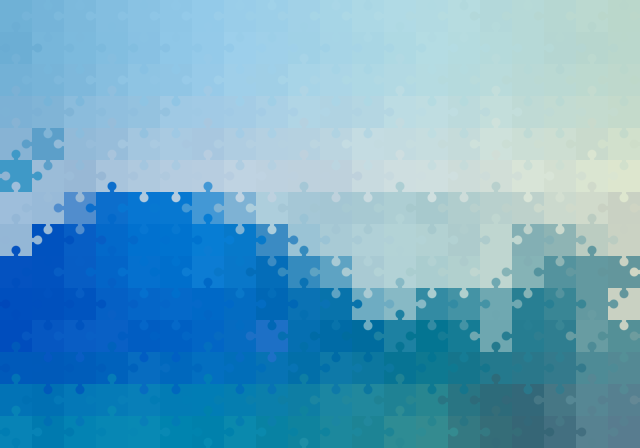
A WebGL 1 fragment shader for this background:

```glsl
precision highp float;
// A sea under a pale sky, laid out as a jigsaw of flat square pieces.
// Each piece samples colour ramps for sky and sea, split by a coast profile;
// round knobs from neighbouring pieces overlap its edges.
uniform vec2 u_resolution;

const float COLUMNS = 20.0;

float hash(vec2 p) {
  vec3 q = fract(vec3(p.xyx) * 0.1031);
  q += dot(q, q.yzx + 33.33);
  return fract((q.x + q.y) * q.z);
}

// Four evenly spaced colour stops
vec3 ramp(vec3 a, vec3 b, vec3 c, vec3 d, float t) {
  t *= 3.0;
  vec3 color = mix(a, b, clamp(t, 0.0, 1.0));
  color = mix(color, c, clamp(t - 1.0, 0.0, 1.0));
  return mix(color, d, clamp(t - 2.0, 0.0, 1.0));
}

// Flat-topped hump
float hump(float x, float center, float width) {
  float d = (x - center) / width;
  return exp(-d * d * d * d);
}

// 1 for cells from first to last inclusive
float block(vec2 cell, vec2 first, vec2 last) {
  vec2 inside = step(first - 0.5, cell) * step(cell, last + 0.5);
  return inside.x * inside.y;
}

// Sky: blue at the upper left, cream at the right, brightest in row 5
vec3 skyColor(float x, float row) {
  vec3 top = ramp(vec3(0.42, 0.68, 0.83), vec3(0.59, 0.80, 0.92),
                  vec3(0.70, 0.86, 0.89), vec3(0.73, 0.84, 0.79), x);
  vec3 bright = ramp(vec3(0.58, 0.71, 0.83), vec3(0.73, 0.80, 0.87),
                     vec3(0.82, 0.87, 0.87), vec3(0.86, 0.89, 0.79), x);
  vec3 low = ramp(vec3(0.60, 0.73, 0.85), vec3(0.66, 0.79, 0.87),
                  vec3(0.68, 0.81, 0.82), vec3(0.82, 0.84, 0.77), x);
  return mix(mix(top, bright, smoothstep(1.0, 6.0, row)), low, step(5.5, row));
}

// Sea: royal blue at the left, teal and slate at the right
vec3 seaColor(float x, vec2 cell) {
  vec3 upper = ramp(vec3(0.0, 0.30, 0.74), vec3(0.02, 0.41, 0.78),
                    vec3(0.0, 0.45, 0.57), vec3(0.33, 0.55, 0.58), x);
  vec3 lower = ramp(vec3(0.0, 0.49, 0.70), vec3(0.01, 0.53, 0.69),
                    vec3(0.19, 0.54, 0.56), vec3(0.38, 0.50, 0.57), x);
  vec3 color = mix(upper, lower, smoothstep(10.0, 13.0, cell.y));
  float crest = hump(cell.x, 5.0, 2.5) * (1.0 - smoothstep(7.0, 10.0, cell.y));
  float shade = hump(cell.x, 15.5, 1.8) * smoothstep(10.5, 12.0, cell.y);
  return color + crest * vec3(0.0, 0.08, 0.05) - shade * vec3(0.04, 0.10, 0.09);
}

// Share of sea in a cell; rows count downward
float seaAmount(vec2 cell) {
  float coast = 10.0 - 3.4 * hump(cell.x, 4.3, 5.3) - 0.4 * hump(cell.x, 4.0, 2.2)
    - 0.6 * hump(cell.x, 10.0, 0.8) - 0.9 * hump(cell.x, 13.5, 0.8)
    - 1.9 * hump(cell.x, 17.3, 1.7);
  float softness = mix(0.6, 1.6, smoothstep(5.0, 9.0, cell.x));
  return clamp((cell.y + 0.5 - coast) / softness + 0.5, 0.0, 1.0);
}

vec3 pieceColor(vec2 cell) {
  float x = (cell.x + 0.5) / COLUMNS;
  float sea = seaAmount(cell);
  // Pale gaps and a dark spur along the right shore
  sea = mix(sea, 0.45, block(cell, vec2(15.0, 9.0), vec2(15.0, 10.0)));
  sea = mix(sea, 0.70, block(cell, vec2(18.0, 8.0), vec2(18.0, 10.0)));
  sea = mix(sea, 0.80, block(cell, vec2(19.0, 8.0), vec2(19.0, 8.0)));
  sea = mix(sea, 0.0, block(cell, vec2(19.0, 9.0), vec2(19.0, 9.0)));
  sea = mix(sea, 0.35, block(cell, vec2(16.0, 7.0), vec2(17.0, 7.0)));
  vec3 color = mix(skyColor(x, cell.y), seaColor(x, cell), sea);
  // Stray blue pieces at the left and one violet piece in the sea
  color = mix(color, vec3(0.25, 0.60, 0.78), block(cell, vec2(0.0, 5.0), vec2(0.0, 5.0)));
  color = mix(color, vec3(0.38, 0.64, 0.80), block(cell, vec2(1.0, 4.0), vec2(1.0, 4.0)));
  color = mix(color, vec3(0.10, 0.43, 0.77), block(cell, vec2(8.0, 10.0), vec2(8.0, 10.0)));
  // Uneven tint, calm in the upper sky
  float tint = (hash(cell + 7.0) - 0.5) * mix(0.02, 0.06, smoothstep(2.0, 6.0, cell.y));
  return color + tint * vec3(1.0, 0.8, 0.5);
}

// Distance to a knob on an edge: q.x along the edge, q.y away from it
float knobDistance(vec2 q) {
  float head = length(q - vec2(0.0, 0.18)) - 0.14;
  float neck = max(abs(q.x) - 0.065, q.y - 0.14);
  return min(head, neck);
}

vec3 puzzle(vec2 p, float blur) {
  vec2 cell = floor(p);
  vec2 f = p - cell;
  // Knobs rise in every third column and point right in odd rows
  float rises = 1.0 - step(0.5, mod(cell.x, 3.0));
  float pointsRight = step(0.5, mod(cell.y, 2.0));
  vec2 vertical = vec2(f.x - 0.5, mix(f.y, 1.0 - f.y, rises));
  vec2 sideways = vec2(f.y - 0.5, mix(1.0 - f.x, f.x, pointsRight));
  float knobV = 1.0 - smoothstep(-blur, blur, knobDistance(vertical));
  float knobH = 1.0 - smoothstep(-blur, blur, knobDistance(sideways));
  vec3 color = pieceColor(cell);
  color = mix(color, pieceColor(cell + vec2(0.0, 2.0 * rises - 1.0)), knobV);
  return mix(color, pieceColor(cell + vec2(1.0 - 2.0 * pointsRight, 0.0)), knobH);
}

void main() {
  float unit = COLUMNS / u_resolution.x;
  vec2 p = vec2(gl_FragCoord.x, u_resolution.y - gl_FragCoord.y) * unit;
  // Four samples smooth the straight edges
  vec3 sum = vec3(0.0);
  for (int i = 0; i < 4; i++) {
    vec2 corner = vec2(mod(float(i), 2.0), floor(float(i) / 2.0)) - 0.5;
    sum += puzzle(p + corner * 0.5 * unit, 0.5 * unit);
  }
  gl_FragColor = vec4(sum * 0.25, 1.0);
}
```
